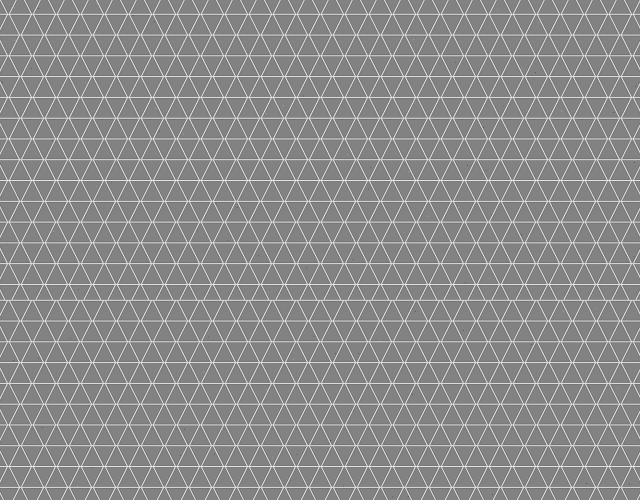
Give the GLSL for this pattern, as a Shadertoy shader.

```glsl
#define PITCH 0.048          // triangle width, in canvas heights
#define ROW 0.04157          // triangle height
#define FIRST_LINE 0.0285    // first horizontal line, from the top
#define SEAM 0.6005          // where the grid restarts, from the top
#define START_X 0.0168       // first vertex, from the left
#define VERTEX_GAP 0.0016    // how far the legs stop short of a vertex
#define HALF_LINE 0.00085
#define EDGE 0.003           // reach of the dark rim beside a line
#define SPECK_CELL 0.05
#define SPECK_CHANCE 0.3
#define GROUND vec3(0.508)
#define LINE vec3(0.96)

float hash(vec2 p) {
    return fract(sin(dot(p, vec2(127.1, 311.7))) * 43758.5453);
}

// Distance to the triangle grid; p.y runs downwards
float gridDistance(vec2 p) {
    float rows = (p.y - (p.y < SEAM ? FIRST_LINE : SEAM)) / ROW;
    float row = floor(rows);
    float t = rows - row;
    float horizontal = min(min(t, 1.0 - t) * ROW, abs(p.y - SEAM));

    // Legs zigzag between rows, which are staggered by half a pitch
    float halfPitch = 0.5 * PITCH;
    float shifted = p.x - START_X - halfPitch * mod(row, 2.0);
    float fromVertex = abs(mod(shifted + halfPitch, PITCH) - halfPitch);
    float run = halfPitch - 2.0 * VERTEX_GAP;
    float leg = abs(fromVertex - VERTEX_GAP - run * t) * ROW / length(vec2(run, ROW));
    return min(horizontal, leg);
}

// Sparse specks: negative is dark, positive is light
float specks(vec2 p, float px) {
    vec2 cell = floor(p / SPECK_CELL);
    vec2 offset = 0.1 + 0.8 * vec2(hash(cell + 3.7), hash(cell + 8.3));
    float dist = length(p - (cell + offset) * SPECK_CELL);
    float dot_ = 1.0 - smoothstep(0.0009 - 0.5 * px, 0.0009 + 0.5 * px, dist);
    float tone = hash(cell + 17.9) < 0.55 ? -1.0 : 0.8;
    return dot_ * tone * step(hash(cell), SPECK_CHANCE);
}

void mainImage(out vec4 fragColor, in vec2 fragCoord) {
    float px = 1.0 / iResolution.y;
    vec2 p = vec2(fragCoord.x, iResolution.y - fragCoord.y) * px;
    float d = gridDistance(p);

    // Ground with a faint dark rim along the lines
    vec3 color = GROUND - 0.05 * (1.0 - smoothstep(EDGE - 0.0005, EDGE + 0.0005, d));
    color += 0.2 * specks(p, px);

    // Thin light lines
    float blur = 0.75 * px;
    float cover = 1.0 - smoothstep(HALF_LINE - blur, HALF_LINE + blur, d);
    color = mix(color, LINE, cover);
    fragColor = vec4(color, 1.0);
}
```
